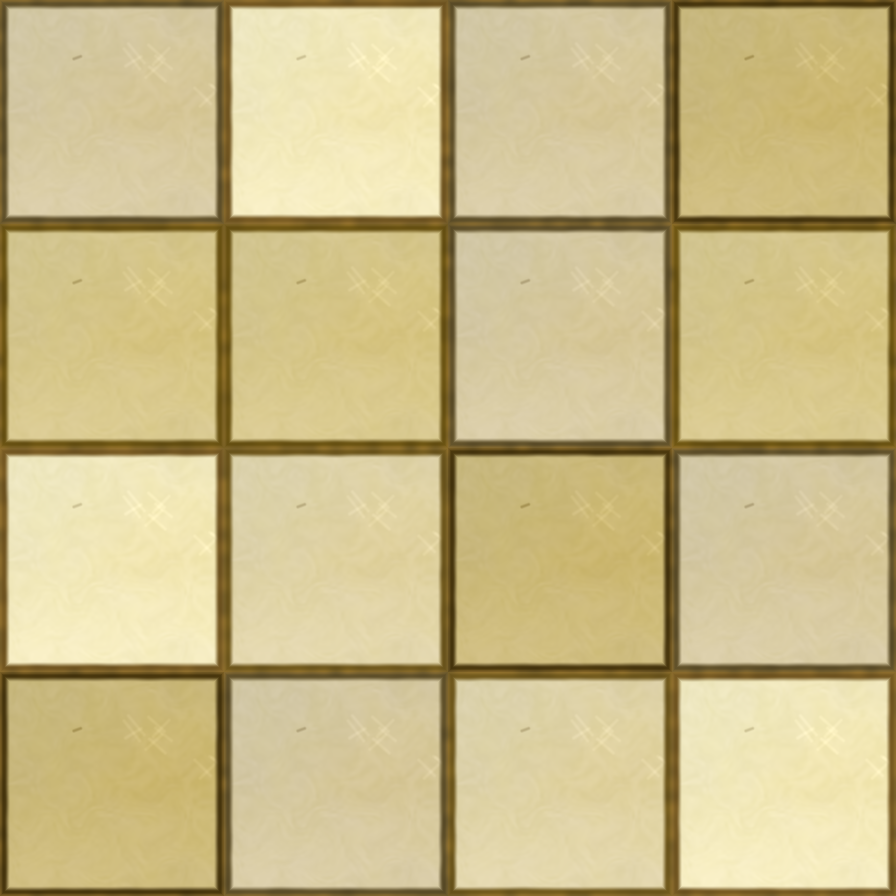
A WebGL 2 fragment shader for this texture:

```glsl
#version 300 es
precision highp float;
// Four by four glazed ceramic tiles in cream, beige and tan with soft brown edges.
// Each cell picks a glaze tone; all cells share one cloudy, finely scratched surface,
// and a rim profile measured from the cell border draws the dark joints.
uniform vec2 u_resolution;
out vec4 fragColor;

const vec3 GLAZE[5] = vec3[5](
  vec3(0.835, 0.785, 0.630),   // grey beige
  vec3(0.945, 0.910, 0.735),   // cream
  vec3(0.795, 0.725, 0.480),   // tan
  vec3(0.835, 0.775, 0.545),   // straw
  vec3(0.872, 0.825, 0.655));  // pale sand
const vec3 RIM[5] = vec3[5](
  vec3(0.37, 0.31, 0.16),
  vec3(0.45, 0.34, 0.13),
  vec3(0.28, 0.21, 0.05),
  vec3(0.41, 0.32, 0.07),
  vec3(0.43, 0.34, 0.11));
// Glaze index of each cell, rows from the bottom up
const int TONE[16] = int[16](2, 0, 4, 1,  1, 4, 2, 0,  3, 3, 0, 3,  0, 1, 0, 2);

float hash(vec2 p) {
  uvec2 q = uvec2(ivec2(p)) * uvec2(1597u, 3812u) + 7919u;
  uint h = (q.x ^ (q.y << 7)) * 74779u;
  h = (h ^ (h >> 15)) * 29573u;
  h = (h ^ (h >> 13)) * 51749u;
  return float((h ^ (h >> 16)) & 65535u) / 65535.0;
}

// Value noise from -1 to 1 that wraps after 'period' lattice cells
float noise(vec2 p, float period) {
  vec2 i = floor(p), f = fract(p);
  f = f * f * (3.0 - 2.0 * f);
  vec2 a = mod(i, period), b = mod(i + 1.0, period);
  return 2.0 * mix(mix(hash(a), hash(vec2(b.x, a.y)), f.x),
                   mix(hash(vec2(a.x, b.y)), hash(b), f.x), f.y) - 1.0;
}

float segment(vec2 p, vec2 a, vec2 b) {
  vec2 ab = b - a;
  return length(p - a - ab * clamp(dot(p - a, ab) / dot(ab, ab), 0.0, 1.0));
}

// Shared glaze surface: clouds, warm stain, fine grain, scratches and a fleck
vec3 surface(vec2 p) {
  vec2 warp = vec2(noise(p * 9.0, 32.0), noise(p * 9.0 + 13.0, 32.0));
  float cloud = noise(p * 4.0 + warp * 0.5, 32.0);
  float grain = noise(p * vec2(22.0, 30.0) + warp * 2.5, 64.0);
  float fine = noise(p * 52.0 + warp, 64.0);
  vec3 shift = vec3(0.009 * cloud + 0.010 * grain + 0.006 * fine);
  shift.b += 0.012 * noise(p * 12.0 + 5.0, 32.0) + 0.010 * grain;

  // Warm stain right of centre, cooler upper left, lighter foot
  vec2 s = (p - vec2(0.76, 0.52) + 0.05 * warp) / vec2(0.36, 0.24);
  shift += vec3(0.008, -0.004, -0.042) * exp(-dot(s, s));
  shift += vec3(-0.018, -0.010, 0.004) * smoothstep(0.6, 0.0, length(p - vec2(0.1, 0.9)));
  shift += vec3(0.018, 0.017, 0.020) * smoothstep(0.45, 0.05, p.y);

  // Pale crossing scratches in two clusters near the upper right
  for (int i = 0; i < 12; i++) {
    float k = float(i);
    vec2 jitter = vec2(hash(vec2(k, 3.0)), hash(vec2(k, 8.0))) - 0.5;
    vec2 c = (i < 8 ? vec2(0.67, 0.72) : vec2(0.90, 0.61)) + jitter * vec2(0.17, 0.12);
    vec2 dir = vec2(0.035, (i % 3 == 0 ? 0.03 : -0.035) + 0.02 * jitter.x);
    shift += vec3(0.030, 0.030, 0.035) * smoothstep(0.013, 0.0, segment(p, c - dir, c + dir));
  }
  float fleck = segment(p, vec2(0.33, 0.737), vec2(0.36, 0.748));
  return shift - vec3(0.13, 0.14, 0.14) * smoothstep(0.012, 0.0, fleck);
}

void main() {
  vec2 uv = gl_FragCoord.xy / u_resolution;
  vec2 cell = mod(floor(uv * 4.0), 4.0);
  vec2 p = fract(uv * 4.0);
  int tone = TONE[int(cell.x) + 4 * int(cell.y)];

  // Distance to the cell border, slightly uneven
  vec2 toEdge = min(p, 1.0 - p);
  float edge = min(toEdge.x, toEdge.y);
  float mottle = noise(uv * 72.0, 72.0);
  float wobble = 0.0015 * noise(uv * 48.0, 48.0);

  // Dark rim with a lighter worn ridge along the joint
  vec3 rim = RIM[tone] * (1.0 + 0.10 * mottle);
  vec3 ridge = mix(vec3(0.48, 0.38, 0.17), RIM[tone] * 1.25, 0.35);
  ridge += vec3(0.06, 0.04, 0.01) * mottle;
  rim = mix(ridge, rim, smoothstep(0.002, 0.016, edge));

  vec3 face = GLAZE[tone] + surface(p);
  vec3 color = mix(rim, face, smoothstep(0.020, 0.047, edge + wobble));
  fragColor = vec4(clamp(color, 0.0, 1.0), 1.0);
}
```
